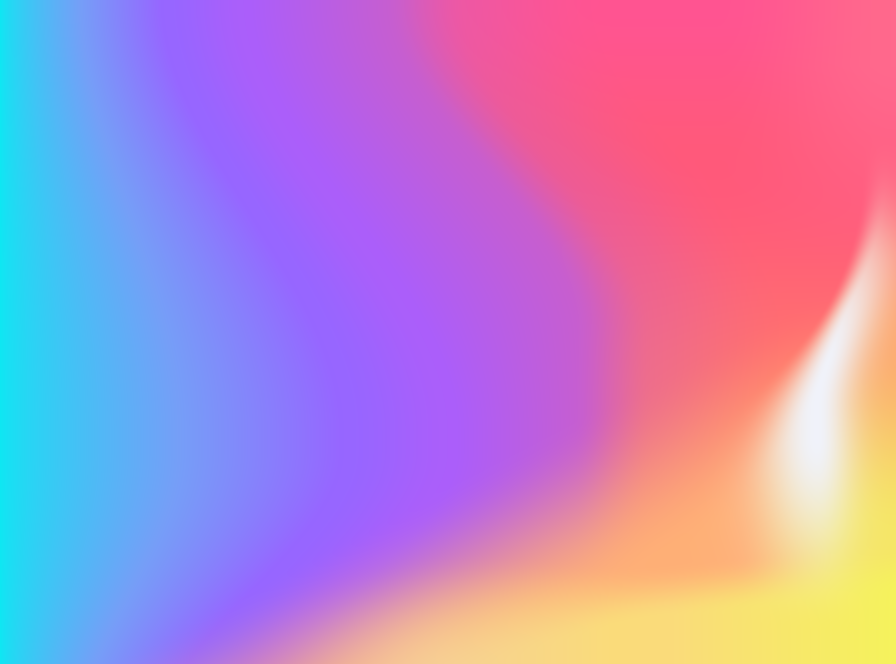
This background is drawn by a WebGL 2 fragment shader. Its source:

```glsl
#version 300 es
precision highp float;

uniform vec2 u_resolution;
out vec4 fragColor;

// Linear ramp from 0 at a to 1 at b
float ramp(float a, float b, float x) {
    return clamp((x - a) / (b - a), 0.0, 1.0);
}

// Cool bands whose borders bulge to the right below the middle
vec3 coolBands(float x, float down) {
    float bulge = smoothstep(0.0, 0.65, down) * (1.0 - smoothstep(0.68, 1.1, down));
    float blueEnd = 0.09 + 0.11 * bulge;
    float violetEnd = 0.18 + 0.20 * bulge;
    float purpleEnd = 0.28 + 0.23 * bulge;
    float pinkStart = 0.46 + 0.21 * smoothstep(0.0, 0.5, down);

    vec3 color = mix(vec3(0.05, 0.91, 0.95), vec3(0.46, 0.62, 0.97), pow(ramp(0.0, blueEnd, x), 0.75));
    color = mix(color, vec3(0.59, 0.40, 1.0), ramp(blueEnd, violetEnd, x));
    color = mix(color, vec3(0.67, 0.37, 0.98), smoothstep(violetEnd, purpleEnd, x));
    color = mix(color, vec3(0.80, 0.37, 0.78), ramp(purpleEnd, pinkStart + 0.01, x));

    // Pink field, turning to coral lower down
    vec3 pink = mix(vec3(1.0, 0.33, 0.57), vec3(1.0, 0.35, 0.48), smoothstep(0.0, 0.25, down));
    pink = mix(pink, vec3(1.0, 0.47, 0.42), smoothstep(0.25, 0.65, down));
    pink = mix(pink, vec3(1.0, 0.41, 0.55), smoothstep(0.8, 1.0, x) * (1.0 - ramp(0.1, 0.4, down)));
    float pinkAmount = 0.6 * smoothstep(pinkStart - 0.03, pinkStart + 0.06, x)
                     + 0.4 * smoothstep(pinkStart, pinkStart + 0.22, x);
    return mix(color, pink, pinkAmount);
}

void main() {
    vec2 uv = gl_FragCoord.xy / u_resolution;
    float x = uv.x;
    float down = 1.0 - uv.y;
    vec3 color = coolBands(x, down);

    // Orange rising along a slanted front
    float slant = down - 0.72 + 0.7 * (x - 0.7);
    color = mix(color, vec3(1.0, 0.70, 0.46), smoothstep(-0.13, 0.15, slant) * 0.95);

    // Curved border of the light on the right
    float rim = x - 0.97 + pow(max(down - 0.26, 0.0), 2.0);
    float softness = mix(0.02, 0.09, smoothstep(0.45, 0.75, down));
    float inside = smoothstep(-softness * 0.4, softness, rim);

    // Warm right margin
    vec3 margin = mix(vec3(1.0, 0.45, 0.50), vec3(0.99, 0.66, 0.43), smoothstep(0.25, 0.52, down));
    margin = mix(margin, vec3(0.96, 0.90, 0.40), smoothstep(0.5, 0.8, down));
    color = mix(color, margin, inside * smoothstep(0.82, 0.94, x) * smoothstep(0.2, 0.4, down));

    // Yellow pool along the bottom
    float pool = down - 0.91 + 0.14 * (x - 0.6) - 0.5 * pow(max(0.6 - x, 0.0), 2.0);
    vec3 yellow = mix(vec3(0.96, 0.80, 0.62), vec3(0.98, 0.86, 0.48), ramp(0.42, 0.68, x));
    yellow = mix(yellow, vec3(0.96, 0.95, 0.36), ramp(0.75, 1.0, x));
    float poolWidth = mix(0.10, 0.04, smoothstep(0.45, 0.75, x));
    color = mix(color, yellow, smoothstep(-poolWidth, poolWidth, pool) * smoothstep(0.26, 0.5, x));

    // White glow behind the curved border
    float center = 0.912 + 0.05 * (1.0 - smoothstep(0.35, 0.62, down));
    float offset = x - center;
    float spread = offset < 0.0 ? 0.065 : 0.042;
    float glow = exp(-offset * offset / (spread * spread));
    glow *= inside * smoothstep(0.2, 0.55, down) * (1.0 - smoothstep(0.66, 0.95, down));
    color = mix(color, vec3(0.94, 0.95, 0.98), glow);

    fragColor = vec4(color, 1.0);
}
```
